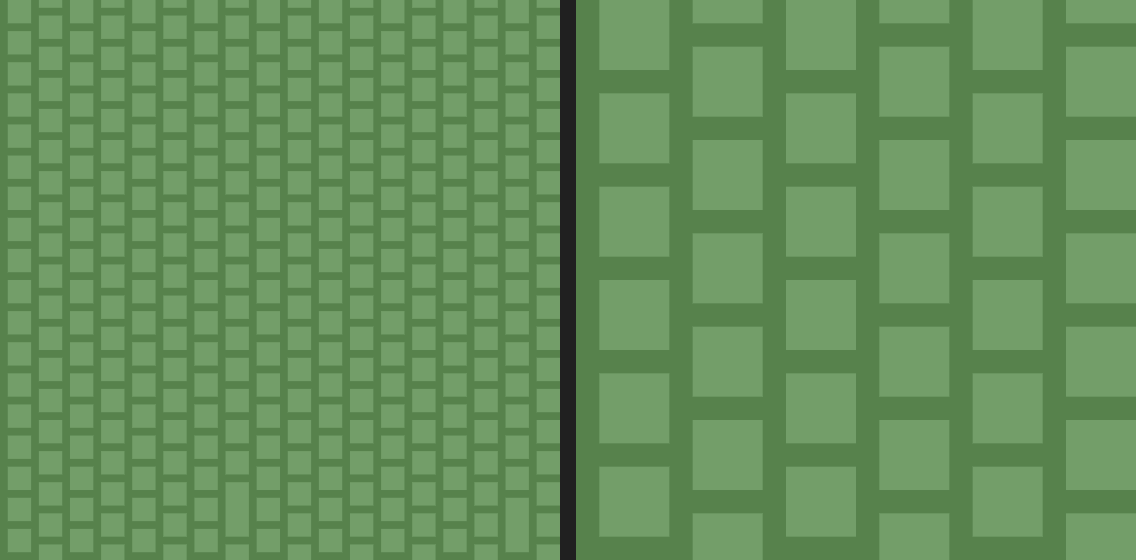
Left: the whole. Right: its middle third, enlarged.
Give the GLSL for this pattern, as a Shadertoy shader.

```glsl
// Flat green square tiles in straight columns, every other column shifted half a tile.
// Each joint is a distance band around its centre line; two joints are left out,
// which merges a pair of tiles into one tall tile. Whole counts make it tile.

#define COUNT 18.0          // tiles across and down
#define JOINT 0.25          // joint width, in tile pitches
#define SHIFT 0.5           // vertical offset of odd columns, in pitches
#define MERGE_EVERY 9.0     // columns between merged pairs
#define MERGE_COLUMN 7.0    // first column with a merged pair
#define MERGE_ROW 1.0       // row whose joint is left out
#define TILE_COLOR vec3(0.45, 0.62, 0.41)
#define JOINT_COLOR vec3(0.34, 0.51, 0.30)

// Coverage of a joint at a given distance from its centre line
float jointMask(float offset, float pixel) {
    return clamp(0.5 + (0.5 * JOINT - abs(offset)) / pixel, 0.0, 1.0);
}

void mainImage(out vec4 fragColor, in vec2 fragCoord) {
    vec2 grid = fragCoord / iResolution.xy * COUNT;
    vec2 pixel = COUNT / iResolution.xy;

    // Columns change at the centre of the vertical joints
    float column = mod(floor(grid.x - 0.5 * JOINT), COUNT);
    float shift = SHIFT * mod(column, 2.0);

    // Distances from the nearest vertical and horizontal joint centres
    vec2 fromJoint = grid + vec2(0.0, shift) - 0.5 * JOINT;
    vec2 jointId = floor(fromJoint + 0.5);
    vec2 offset = fromJoint - jointId;
    float vertical = jointMask(offset.x, pixel.x);
    float horizontal = jointMask(offset.y, pixel.y);

    // Leave out the joint inside each merged pair
    float jointRow = floor(jointId.y + 0.5 * JOINT - shift);
    bool merged = mod(column, MERGE_EVERY) == MERGE_COLUMN && jointRow == MERGE_ROW;
    if (merged) horizontal = 0.0;

    float joint = max(vertical, horizontal);
    fragColor = vec4(mix(TILE_COLOR, JOINT_COLOR, joint), 1.0);
}
```
